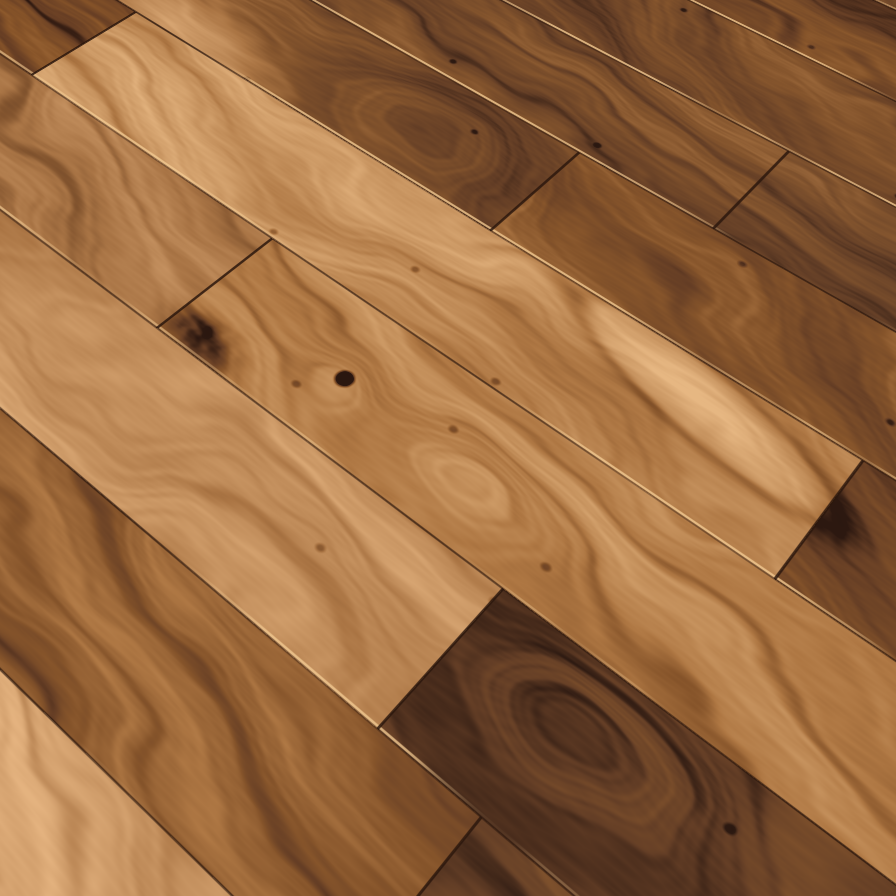
Give the GLSL for this texture, as a WebGL 2 fragment shader.

```glsl
#version 300 es
precision highp float;
// Draws a varnished hardwood floor of staggered, swirling planks seen in perspective.

uniform vec2 u_resolution;
out vec4 fragColor;

const float PLANK_LENGTH = 8.0;
const int FIRST_ROW = -4;
const vec3 SEAM = vec3(0.17, 0.09, 0.05);
const vec3 BEVEL = vec3(0.95, 0.79, 0.57);
const vec3 ROSE = vec3(0.62, 0.44, 0.31);

// Per row: position of an end joint, tone before it, tone after it.
const vec3 ROWS[8] = vec3[8](
  vec3(4.0, 0.31, 0.31), vec3(0.21, 0.36, 0.32),
  vec3(-1.21, 0.35, 0.47), vec3(2.32, 0.75, 0.26),
  vec3(-2.53, 0.63, 0.63), vec3(0.94, 0.81, 0.25),
  vec3(1.78, 0.41, 0.30), vec3(4.0, 0.82, 0.82));

// Wood tones from darkest to palest.
const vec3 TONES[6] = vec3[6](
  vec3(0.17, 0.09, 0.06), vec3(0.40, 0.24, 0.14), vec3(0.53, 0.33, 0.16),
  vec3(0.69, 0.47, 0.26), vec3(0.80, 0.60, 0.39), vec3(0.91, 0.73, 0.52));

float hash(vec2 p) {
  return fract(sin(dot(p, vec2(127.1, 311.7))) * 4375.85);
}

// Smooth warped noise, about -1 to 1.
float layeredSines(vec2 p, float seed) {
  float sum = 0.0, amplitude = 0.5;
  for (int i = 0; i < 5; i++) {
    p = mat2(0.8, 0.6, -0.6, 0.8) * p * 1.75 + seed;
    sum += amplitude * sin(p.x + 1.4 * sin(p.y));
    amplitude *= 0.56;
  }
  return sum;
}

// Distance to the nearest scattered point, and that point's random value.
vec2 cellular(vec2 p) {
  vec2 cell = floor(p), nearest = vec2(9.0, 0.0);
  for (int y = -1; y <= 1; y++)
    for (int x = -1; x <= 1; x++) {
      vec2 id = cell + vec2(x, y);
      vec2 site = id + vec2(hash(id), hash(id + 17.3));
      float d = distance(p, site);
      if (d < nearest.x) nearest = vec2(d, hash(id + 41.7));
    }
  return nearest;
}

vec3 woodColor(float tone) {
  vec3 color = TONES[0];
  for (int i = 1; i < 6; i++)
    color = mix(color, TONES[i], clamp(tone * 5.0 - float(i - 1), 0.0, 1.0));
  return color;
}

// Soft elliptical spot kept within the row of its centre.
float spot(vec2 p, float row, vec2 centre, vec2 radius) {
  vec2 q = (p - centre) / radius;
  return floor(centre.y) == row ? exp(-dot(q, q)) : 0.0;
}

float line(float d, float halfWidth, float pixel) {
  return 1.0 - smoothstep(halfWidth - 0.6 * pixel, halfWidth + 0.9 * pixel, d);
}

// Tone offset from the growth rings, veins and fibres of one plank.
float grain(vec2 p, float row, float seed) {
  float warp = layeredSines(p * vec2(0.42, 0.95), seed);
  float rings = 1.5 * p.y - (0.1 + 0.35 * hash(vec2(seed, row))) * p.x + 0.65 * warp;
  rings += 1.3 * spot(p, row, vec2(0.2, 0.6), vec2(0.9, 0.32));
  rings += 1.6 * spot(p, row, vec2(-2.4, -1.5), vec2(1.1, 0.4));
  rings += 1.5 * spot(p, row, vec2(2.1, 1.4), vec2(0.8, 0.32));
  rings += 0.7 * spot(p, row, vec2(-1.08, 0.53), vec2(0.3, 0.2));
  float patches = layeredSines(p * vec2(0.3, 0.8) + 4.0, seed + 2.0);
  float vein = pow(0.5 + 0.5 * sin(rings * 9.0 + patches), 7.0);
  float fine = sin(rings * 27.0 + 2.0 * warp) + 0.6 * sin(rings * 51.0);
  float fibre = cellular(vec2(p.x * 2.5, p.y * 26.0 + rings * 3.0) + seed).x - 0.5;
  return 0.15 * patches + 0.07 * sin(rings * 5.0 + seed) + 0.025 * fine
       - 0.19 * vein * smoothstep(-0.5, 0.6, patches + warp) + 0.06 * fibre;
}

void main() {
  vec2 canvas = gl_FragCoord.xy / u_resolution;
  canvas.y = 1.0 - canvas.y;
  float pixel = 1.0 / min(u_resolution.x, u_resolution.y);

  // Perspective floor coordinates: x runs along the planks, y counts rows.
  float depth = 0.149 - 0.005 * canvas.x + 0.107 * canvas.y;
  vec2 p = vec2(canvas.x + canvas.y - 1.015, canvas.y - 0.06 - 0.678 * canvas.x) / depth;
  float row = floor(p.y);
  vec3 rowStyle = ROWS[clamp(int(row) - FIRST_ROW, 0, 7)];
  float along = (p.x - rowStyle.x) / PLANK_LENGTH;
  float plank = floor(along);
  float seed = 9.0 * hash(vec2(row, plank) + 3.1);
  float tone = mod(plank, 2.0) > 0.5 ? rowStyle.y : rowStyle.z;
  tone += grain(p, row, seed);

  // Pale sapwood with a dark heartwood rim.
  vec2 tilted = vec2(p.x, p.y - 0.14 * (p.x - 1.1));
  float sapwood = spot(tilted, row, vec2(1.1, -0.74), vec2(1.05, 0.2));
  float rim = (sapwood - 0.2) / 0.09;
  tone += 0.3 * sapwood - 0.24 * exp(-rim * rim);
  tone += 0.42 * spot(p, row, vec2(-5.1, -1.2), vec2(1.0, 0.45));

  // Knots, burl and scattered pin marks.
  float knot = spot(p, row, vec2(-1.08, 0.53), vec2(0.09, 0.07));
  float burl = spot(p, row, vec2(-2.2, 0.86), vec2(0.32, 0.13));
  burl *= 0.8 + 0.5 * layeredSines(p * 4.0, 1.0);
  vec2 pin = cellular(p * vec2(1.4, 2.2) + seed);
  float pinMark = step(0.9, pin.y) * (1.0 - smoothstep(0.02, 0.08, pin.x));
  tone -= 0.9 * smoothstep(0.3, 0.7, knot) + 0.75 * burl + 0.3 * pinMark;
  vec3 color = woodColor(clamp(tone, 0.0, 1.0));
  color = mix(color, ROSE * (0.35 + tone), 0.3 * hash(vec2(seed, 5.0)));

  // Dark joints, with worn bevels catching light along the long edges.
  float sideOffset = (p.y - round(p.y)) * depth * 0.83;
  float endDistance = abs(along - round(along)) * PLANK_LENGTH * depth * 0.71;
  float worn = 0.5 + 0.5 * layeredSines(vec2(p.x * 0.5, round(p.y) * 2.3), 6.0);
  float bevel = line(abs(sideOffset + 0.0022), 0.0012, pixel);
  color = mix(color, BEVEL, bevel * smoothstep(0.3, 0.75, worn) * 0.8);
  color = mix(color, SEAM, line(abs(sideOffset), 0.0009, pixel) * (0.85 - 0.5 * worn));
  color = mix(color, SEAM, line(endDistance, 0.0014, pixel) * 0.85);
  fragColor = vec4(color, 1.0);
}
```
